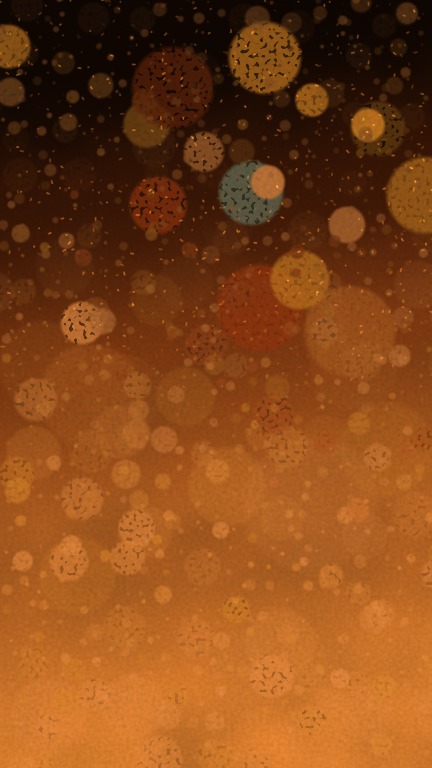
Write a WebGL 1 fragment shader that draws this background.

```glsl
precision highp float;
// Warm bokeh dust: an amber haze at the bottom rises into a dark brown top.
// Hash-jittered grids scatter soft discs and sparks over a stacked gradient,
// a few large discs set the composition, and gradient noise adds grain.
uniform vec2 u_resolution;

const float HEIGHT = 16.0 / 9.0; // canvas is 1 wide, HEIGHT tall
const vec3 AMBER = vec3(0.82, 0.47, 0.17);
const vec3 ORANGE = vec3(0.65, 0.35, 0.12);
const vec3 RUST = vec3(0.47, 0.21, 0.06);
const vec3 UMBER = vec3(0.22, 0.085, 0.02);
const vec3 NIGHT = vec3(0.055, 0.022, 0.006);
const vec3 PEACH = vec3(0.78, 0.46, 0.21);
const vec3 GOLD = vec3(0.72, 0.43, 0.11);
const vec3 RED = vec3(0.55, 0.20, 0.05);
const vec3 TEAL = vec3(0.36, 0.36, 0.27);

vec3 hash3(vec2 cell, float seed) {
  vec3 q = fract(vec3(cell.xyx + seed * 7.3) * vec3(0.1031, 0.1030, 0.0973));
  q += dot(q, q.yxz + 33.33);
  return fract((q.xxy + q.yzz) * q.zyx);
}

float cornerSlope(vec2 cell, vec2 offset) {
  float angle = 6.2832 * hash3(cell, 1.7).x;
  return dot(vec2(cos(angle), sin(angle)), offset);
}

float gradientNoise(vec2 p) {
  vec2 i = floor(p), f = fract(p), e = vec2(1.0, 0.0);
  vec2 w = f * f * f * (f * (f * 6.0 - 15.0) + 10.0);
  float low = mix(cornerSlope(i, f), cornerSlope(i + e.xy, f - e.xy), w.x);
  float high = mix(cornerSlope(i + e.yx, f - e.yx), cornerSlope(i + e.xx, f - e.xx), w.x);
  return mix(low, high, w.y);
}

// Soft disc; speckle darkens small spots inside it
void disc(inout vec3 col, vec2 p, vec2 center, float radius, vec3 tint, float opacity, float speckle) {
  float soft = 0.003 + 0.05 * radius;
  float mask = 1.0 - smoothstep(-soft, soft, length(p - center) - radius);
  if (mask <= 0.0) return;
  float spots = smoothstep(0.14, 0.34, gradientNoise(p * 95.0 + center * 31.0));
  col = mix(col, tint * (1.0 - speckle * spots), mask * opacity);
}

// One jittered disc per chosen cell
void scatterDiscs(inout vec3 col, vec2 p, float size, vec2 radii, float density, float opacity, float speckle, float seed) {
  for (int i = 0; i < 9; i++) {
    float k = float(i) + 0.5;
    vec2 cell = floor(p / size) + floor(vec2(mod(k, 3.0), k / 3.0)) - 1.0;
    vec3 place = hash3(cell, seed), look = hash3(cell, seed + 11.0);
    if (look.x > density) continue;
    vec2 center = (cell + 0.1 + 0.8 * place.xy) * size;
    float radius = mix(radii.x, radii.y, place.z * place.z);
    float redness = 0.7 * step(0.9, look.z) * smoothstep(0.4, 0.9, center.y);
    vec3 tint = mix(mix(PEACH, GOLD, look.y * look.y), RED, redness);
    tint *= mix(1.14, 0.6, smoothstep(0.4, 1.6, center.y));
    disc(col, p, center, radius, tint, opacity * (0.3 + 0.7 * look.z), speckle);
  }
}

// Sparse tilted glints of varied length and brightness
float sparks(vec2 p, float size, float seed) {
  vec2 cell = floor(p / size);
  vec3 h = hash3(cell, seed), look = hash3(cell, seed + 3.0);
  vec2 q = p - (cell + 0.2 + 0.6 * h.xy) * size;
  vec2 along = vec2(cos(6.2832 * h.z), sin(6.2832 * h.z));
  float reach = 0.003 * look.y;
  q -= along * clamp(dot(q, along), -reach, reach);
  return (1.0 - smoothstep(0.0005, 0.0035, length(q))) * step(0.7, look.x) * look.z;
}

vec3 haze(vec2 p) {
  float cloud = gradientNoise(p * 3.5) + 0.7 * gradientNoise(p * 8.0 + 5.0);
  float h = p.y / HEIGHT - 0.08 * (p.x - 0.5) + 0.05 * cloud;
  vec3 col = mix(AMBER, ORANGE, smoothstep(0.06, 0.30, h));
  col = mix(col, RUST, smoothstep(0.32, 0.57, h));
  col = mix(col, UMBER, smoothstep(0.54, 0.75, h));
  col = mix(col, NIGHT, smoothstep(0.72, 0.95, h));
  return col * (1.0 + 0.16 * cloud);
}

// Large discs that anchor the composition, from back to front
void mainDiscs(inout vec3 col, vec2 p) {
  disc(col, p, vec2(0.21, 0.86), 0.12, ORANGE, 0.4, 0.1);
  disc(col, p, vec2(0.72, 0.61), 0.155, PEACH, 0.22, 0.0);
  disc(col, p, vec2(0.81, 1.01), 0.105, ORANGE, 0.6, 0.1);
  disc(col, p, vec2(0.34, 1.49), 0.054, GOLD * 0.6, 0.8, 0.0);
  disc(col, p, vec2(0.40, 1.574), 0.094, RED * 0.6, 0.8, 0.7);
  disc(col, p, vec2(0.613, 1.644), 0.083, GOLD * 0.85, 0.9, 0.65);
  disc(col, p, vec2(0.02, 1.67), 0.05, GOLD * 0.8, 0.9, 0.3);
  disc(col, p, vec2(0.722, 1.546), 0.038, GOLD * 0.9, 0.9, 0.3);
  disc(col, p, vec2(0.875, 1.48), 0.063, GOLD * 0.5, 0.8, 0.7);
  disc(col, p, vec2(0.852, 1.488), 0.038, GOLD, 0.95, 0.0);
  disc(col, p, vec2(0.984, 1.326), 0.088, GOLD * 0.85, 0.85, 0.2);
  disc(col, p, vec2(0.366, 1.303), 0.066, RED * 0.9, 0.8, 0.6);
  disc(col, p, vec2(0.581, 1.331), 0.074, TEAL, 0.9, 0.5);
  disc(col, p, vec2(0.62, 1.356), 0.039, PEACH * 0.95, 0.9, 0.0);
  disc(col, p, vec2(0.602, 1.065), 0.1, RED, 0.75, 0.15);
  disc(col, p, vec2(0.694, 1.13), 0.068, GOLD, 0.75, 0.2);
  disc(col, p, vec2(0.803, 1.257), 0.042, PEACH * 0.85, 0.8, 0.0);
  disc(col, p, vec2(0.472, 1.426), 0.046, PEACH * 0.75, 0.8, 0.6);
  disc(col, p, vec2(0.19, 1.03), 0.049, PEACH, 0.85, 0.6);
}

void main() {
  vec2 p = gl_FragCoord.xy / u_resolution * vec2(1.0, HEIGHT);
  float lower = 1.0 - smoothstep(1.0, 1.4, p.y);
  vec3 col = haze(p);
  scatterDiscs(col, p, 0.2, vec2(0.05, 0.12), 0.8, 0.35 * lower, 0.1, 2.0);
  mainDiscs(col, p);
  scatterDiscs(col, p, 0.13, vec2(0.028, 0.056), 0.6, 0.15 + 0.45 * lower, 0.4, 5.0);
  scatterDiscs(col, p, 0.09, vec2(0.01, 0.034), 0.6, 0.75, 0.12, 8.0);
  scatterDiscs(col, p, 0.04, vec2(0.003, 0.012), 0.6, 0.7, 0.0, 13.0);
  col += GOLD * 0.6 * smoothstep(0.7, 1.2, p.y) * (sparks(p, 0.033, 4.0) + sparks(p + 0.017, 0.024, 9.0));
  gl_FragColor = vec4(col * (1.0 + 0.08 * gradientNoise(p * 120.0)), 1.0);
}
```
